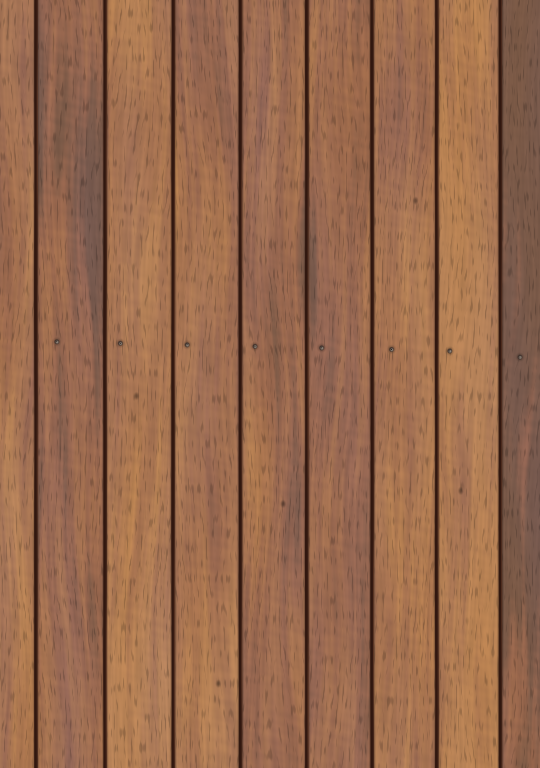
This texture is drawn by a Shadertoy shader. Its source:

```glsl
// Vertical hardwood decking: nine boards, the outer two cropped, with dark
// grooves and one row of screws. Board edges follow a quadratic spacing;
// stretched gradient noise gives each board its blotches, figure and pores.

const vec3 DARK_WOOD  = vec3(0.47, 0.35, 0.30);
const vec3 RED_WOOD   = vec3(0.59, 0.405, 0.33);
const vec3 BROWN_WOOD = vec3(0.645, 0.45, 0.335);
const vec3 GOLD_WOOD  = vec3(0.715, 0.51, 0.345);
const vec3 GROOVE     = vec3(0.19, 0.09, 0.06);
const vec3 GROOVE_LIT = vec3(0.37, 0.22, 0.15);
const float GROOVE_HALF = 0.0034;

// Base tone of each board, left to right: 0 is dark, 1 is golden
const float BOARD_TONE[9] = float[9](0.72, 0.36, 0.80, 0.62, 0.45, 0.40, 0.60, 0.98, -0.05);

float hash(vec2 p) {
    vec3 q = fract(p.xyx * vec3(0.1031, 0.1030, 0.0973));
    q += dot(q, q.yzx + 33.33);
    return fract((q.x + q.y) * q.z);
}

float cornerSlope(vec2 cell, vec2 offset) {
    float a = 6.2832 * hash(cell);
    return dot(vec2(cos(a), sin(a)), offset);
}

// Gradient noise, roughly -0.7 to 0.7
float noise(vec2 p) {
    vec2 i = floor(p), f = p - i;
    vec2 u = f * f * f * (f * (f * 6.0 - 15.0) + 10.0);
    vec2 e = vec2(1.0, 0.0);
    return mix(mix(cornerSlope(i, f), cornerSlope(i + e, f - e), u.x),
               mix(cornerSlope(i + e.yx, f - e.yx), cornerSlope(i + 1.0, f - 1.0), u.x), u.y);
}

// Position of groove k, and its inverse; boards narrow slightly to the right
float grooveX(float k) {
    return 0.0667 + 0.1287 * k - 0.000833 * k * k;
}

float grooveIndex(float x) {
    return (0.1287 - sqrt(0.01656 - 0.003332 * (x - 0.0667))) / 0.001666;
}

vec3 woodRamp(float t) {
    vec3 c = mix(DARK_WOOD, RED_WOOD, smoothstep(-0.05, 0.38, t));
    c = mix(c, BROWN_WOOD, smoothstep(0.3, 0.65, t));
    return mix(c, GOLD_WOOD, smoothstep(0.6, 1.1, t));
}

// Wood surface of one board; seed separates the grain of the boards
vec3 wood(vec2 p, float tone, float seed) {
    vec2 q = p + vec2(seed * 7.31, seed * 3.77);
    float slant = (hash(vec2(seed, 5.0)) - 0.5) * 0.07;
    float bend = 0.025 * noise(q * vec2(9.0, 2.2));
    float across = q.x + slant * p.y + bend;

    float blotch = noise(q * vec2(8.0, 2.6));
    float figure = noise(vec2(across * 42.0, q.y * 2.4));
    float streak = noise(vec2(across * 95.0, q.y * 3.5) + 17.0);
    float grain  = noise(vec2(across * 190.0, q.y * 9.0) + 41.0);
    float pores  = noise(vec2(across * 260.0, q.y * 36.0) + 73.0);
    float ripple = noise(vec2(q.x * 16.0, q.y * 75.0 + q.x * 20.0));

    float t = tone + 0.48 * blotch + 0.42 * figure + 0.30 * streak + 0.08 * ripple;
    t += 0.12 * (0.7 - p.y);
    vec3 c = woodRamp(t);
    c += vec3(0.02, 0.0, -0.045) * (0.25 + noise(q * vec2(14.0, 1.7) + 29.0));
    c *= 1.0 + 0.09 * grain + 0.025 * ripple;
    return c * (1.0 - 0.17 * smoothstep(0.12, 0.5, pores));
}

// Coverage of a disc with an edge one pixel wide
float disc(vec2 p, float radius, float px) {
    return 1.0 - smoothstep(radius - px, radius + px, length(p));
}

vec3 addScrew(vec3 c, vec2 p, float px) {
    c *= 1.0 - 0.22 * disc(p, 0.0065, px * 2.0);
    c = mix(c, vec3(0.23, 0.18, 0.16), disc(p, 0.0042, px));
    c = mix(c, vec3(0.62, 0.58, 0.53), 0.85 * disc(p - vec2(0.0006, -0.0006), 0.0024, px));
    return mix(c, vec3(0.16, 0.12, 0.10), disc(p, 0.0008, px * 0.5));
}

void mainImage(out vec4 fragColor, in vec2 fragCoord) {
    vec2 p = fragCoord / iResolution.x;
    float px = 1.0 / iResolution.x;
    float top = iResolution.y / iResolution.x;

    // Board under this point and offset from its nearest groove
    float k = floor(grooveIndex(p.x));
    float left = p.x - grooveX(k), right = p.x - grooveX(k + 1.0);
    float offset = left < -right ? left : right;
    float nearest = left < -right ? k : k + 1.0;
    int board = clamp(int(k) + 1, 0, 8);
    vec3 c = wood(p, BOARD_TONE[board], k + 2.0);

    // Small knot at a random place on some boards
    vec2 r = vec2(hash(vec2(k, 11.0)), hash(vec2(k, 23.0)));
    vec2 knot = vec2(grooveX(k + 0.25 + 0.5 * r.x), top * (0.1 + 0.8 * r.y));
    float knotShape = disc((p - knot) * vec2(1.0, 0.7), 0.0035, 0.003);
    c *= 1.0 - 0.35 * knotShape * step(0.4, hash(vec2(k, 31.0)));

    // Screw near the left of each board; the row sinks to the right
    float place = 0.2 + 0.1 * hash(vec2(k, 47.0)) + 0.1 * step(6.5, k);
    vec2 screw = vec2(grooveX(k + place), top * (0.555 - 0.002 * k - 0.006 * step(6.5, k)));
    if (k >= 0.0) c = addScrew(c, p - screw, px);

    // Eased board edges, then the groove with a faintly lit inner wall
    float edge = abs(offset + 0.0008 * noise(vec2(nearest * 5.3, p.y * 4.0)));
    c *= 1.0 - 0.22 * (1.0 - smoothstep(GROOVE_HALF, GROOVE_HALF + 0.004, edge));
    float wall = smoothstep(-0.1, 0.35, noise(vec2(nearest * 9.1, p.y * 3.0)));
    float lit = smoothstep(0.0, 0.0025, offset) * (0.35 + 0.5 * wall);
    vec3 grooveColor = mix(GROOVE, GROOVE_LIT, lit);
    c = mix(grooveColor, c, smoothstep(GROOVE_HALF - 0.7 * px, GROOVE_HALF + 0.7 * px, edge));

    fragColor = vec4(clamp(c, 0.0, 1.0), 1.0);
}
```
